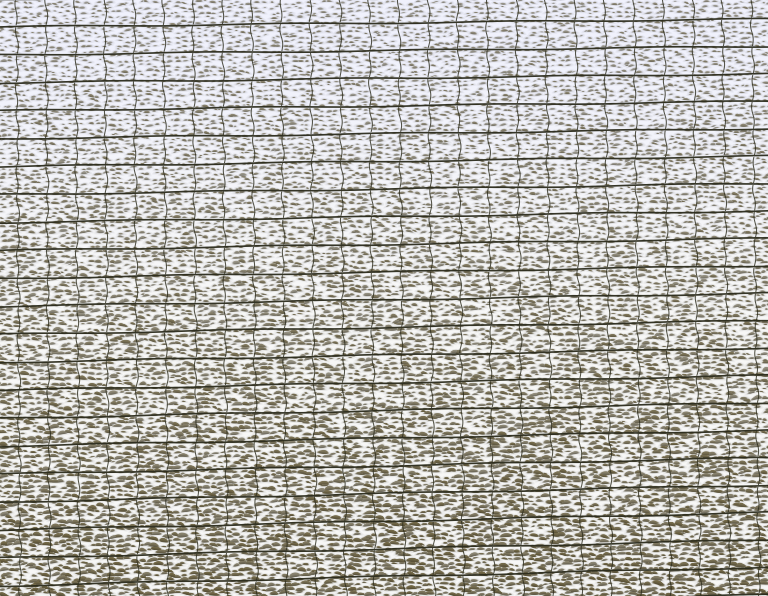
Write a Shadertoy shader that draws this texture.

```glsl
// Wired safety glass: a slightly tilted wire mesh over pebbled, backlit glass.

const float TAU = 6.2831853;
const vec2 PEBBLES = vec2(106.0, 122.0);      // pebble cells across and down
const vec3 SKY_GLASS = vec3(0.94, 0.945, 0.99);
const vec3 PALE_GLASS = vec3(0.97, 0.97, 0.965);
const vec3 GREY_SHADE = vec3(0.60, 0.59, 0.55);
const vec3 OLIVE_SHADE = vec3(0.44, 0.40, 0.27);
const vec3 WIRE = vec3(0.17, 0.17, 0.11);

vec2 hash2(vec2 p) {
    vec3 q = fract(vec3(p.xyx) * vec3(0.1031, 0.1030, 0.0973));
    q += dot(q, q.yzx + 33.33);
    return fract((q.xx + q.yz) * q.zy);
}

// Layered sines, roughly -1 to 1.
float waves(vec2 p) {
    return 0.5 * sin(p.x + 1.7 * sin(p.y * 0.8))
         + 0.3 * sin(p.y * 1.9 - p.x * 0.7)
         + 0.2 * sin(p.x * 2.7 + p.y * 1.3);
}

// Cellular pebbles: signed distance to the nearest shadow, its tint, height inside it.
vec3 pebbles(vec2 p, float size) {
    vec2 cell = floor(p);
    vec3 nearest = vec3(9.0, 0.0, 0.0);
    for (int j = -1; j <= 1; j++) {
        for (int i = -1; i <= 1; i++) {
            vec2 id = cell + vec2(i, j);
            vec2 rnd = hash2(id);
            vec2 shape = hash2(id + 71.0);
            vec2 d = p - id - 0.5 - 0.7 * (rnd - 0.5);
            d.y -= 0.45 * d.x * d.x + (shape.y - 0.5) * 0.4 * d.x;
            float radius = size * (0.55 + 0.9 * shape.x);
            float dist = length(d * vec2(0.58, 1.0)) - radius;
            if (dist < nearest.x) nearest = vec3(dist, shape.y, d.y / radius);
        }
    }
    return nearest;
}

// Smooth coverage of a line, all lengths in canvas units.
float line(float dist, float halfWidth, float pixel) {
    return clamp(0.5 + (halfWidth - abs(dist)) / pixel, 0.0, 1.0);
}

// Pebbled glass, with denser and browner shadows lower down.
vec3 glass(vec2 uv, float pixel) {
    vec2 p = uv * PEBBLES;
    p += 0.22 * vec2(waves(p * 1.3), waves(p.yx * 0.9 + 4.0));
    float patches = waves(uv * vec2(29.0, 23.0));
    float size = mix(0.155, 0.30, smoothstep(-0.15, 1.1, uv.y)) + 0.008 * patches;
    vec3 pebble = pebbles(p, size);

    float soft = max(0.08, 0.5 * pixel * PEBBLES.y);
    float shadow = 1.0 - smoothstep(-soft, soft, pebble.x);
    float halo = 1.0 - smoothstep(0.0, 0.34, pebble.x);
    vec3 base = mix(SKY_GLASS, PALE_GLASS, smoothstep(0.0, 0.6, uv.y));
    base *= 1.0 - 0.09 * halo;

    float tint = clamp(0.7 * pebble.y + 0.4 * uv.y, 0.0, 1.0);
    vec3 shade = mix(GREY_SHADE, OLIVE_SHADE, tint);
    shade *= 1.0 - 0.22 * smoothstep(-0.6, 0.8, pebble.z);
    return mix(base, shade, shadow * mix(0.85, 1.0, uv.y));
}

// Mesh coverage: straight tilted rows and thin columns that bow in each cell.
float mesh(vec2 uv, vec2 pixel) {
    float rowPitch = mix(0.0469, 0.0460, uv.x);
    float row = (uv.y - mix(0.0452, 0.0318, uv.x)) / rowPitch;
    float rowId = round(row);
    float sag = 0.025 * sin(uv.x * 21.0 + rowId * 2.4);
    float rowDist = (row - rowId + sag) * rowPitch;

    float colPitch = mix(0.0383, 0.0385, uv.y);
    float col = (uv.x - 0.0215 - 0.005 * uv.y) / colPitch;
    float colId = round(col);
    float phase = 1.6 * hash2(vec2(colId + 40.0, 7.0)).x;
    float bow = 0.036 * sin(TAU * row + phase)
              + 0.022 * sin(2.1 * row + phase * 5.0);
    float colDist = (col - colId + bow) * colPitch;

    float rows = line(rowDist, 0.0014, pixel.y);
    float cols = line(colDist, 0.0007, pixel.x);
    return max(rows * 0.95, cols * 0.8);
}

void mainImage(out vec4 fragColor, in vec2 fragCoord) {
    vec2 pixel = 1.0 / iResolution.xy;
    vec2 uv = fragCoord * pixel;
    uv.y = 1.0 - uv.y;                        // measured from the top edge
    vec3 color = mix(glass(uv, pixel.y), WIRE, mesh(uv, pixel));
    fragColor = vec4(color, 1.0);
}
```
